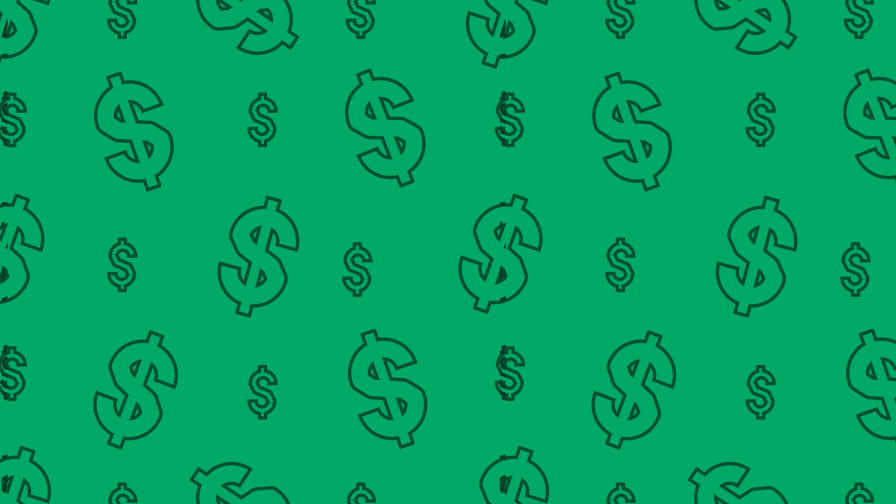
Write a WebGL 2 fragment shader that draws this pattern.

```glsl
#version 300 es
precision highp float;

uniform vec2 u_resolution;
out vec4 fragColor;

const float CANVAS_HEIGHT = 432.0;
const float TILE = 427.0;
const float HALF_STROKE = 1.45;
const vec3 GREEN = vec3(0.0, 0.66, 0.40);
const vec3 INK = vec3(0.0, 0.31, 0.18);
const vec3 OVERPRINT = vec3(0.0, 0.24, 0.14);

// Offset from the grid (x, y) and clockwise tilt of each large sign
const vec3 LARGE_JITTER[8] = vec3[8](
  vec3(8.0, 7.0, 0.31), vec3(-4.0, 8.0, -0.98),
  vec3(8.0, 6.0, -0.34), vec3(10.0, 3.0, -0.37),
  vec3(2.0, 4.0, 0.34), vec3(8.0, 6.5, 0.26),
  vec3(9.5, 14.0, 0.36), vec3(12.0, 13.0, -0.33));

// Offset from the grid of each small sign
const vec2 SMALL_JITTER[8] = vec2[8](
  vec2(-2.0, 10.0), vec2(-11.0, 10.0),
  vec2(10.0, -4.0), vec2(11.5, -4.0),
  vec2(-2.0, 13.5), vec2(-14.0, 17.5),
  vec2(10.0, 0.0), vec2(11.5, 16.0));

float segment(vec2 p, vec2 a, vec2 b) {
  vec2 ab = b - a;
  return length(p - a - ab * clamp(dot(p - a, ab) / dot(ab, ab), 0.0, 1.0));
}

float box(vec2 p, vec2 halfSize) {
  vec2 d = abs(p) - halfSize;
  return length(max(d, 0.0)) + min(max(d.x, d.y), 0.0);
}

// Half of the S: a bowl with a flat end, then a bend into the spine
float halfS(vec2 p, vec2 center, float radius, float weight) {
  vec2 q = p - center;
  float bowl = max(abs(length(q) - radius) - weight, -q.y);
  vec2 elbow = radius * vec2(-0.6, 0.25);
  float bend = segment(p, center - vec2(radius, 0.0), elbow);
  float spine = segment(p, elbow, -elbow);
  return min(bowl, min(bend, spine) - weight);
}

// Bar spans |y| from barRange.x to barRange.y
float dollar(vec2 p, vec2 center, float radius, float weight,
             float barHalfWidth, vec2 barRange) {
  float s = min(halfS(p, center, radius, weight),
                halfS(-p, center, radius, weight));
  float middle = 0.5 * (barRange.x + barRange.y);
  vec2 barSize = vec2(barHalfWidth, 0.5 * (barRange.y - barRange.x));
  return min(s, box(vec2(p.x, abs(p.y) - middle), barSize));
}

vec2 wrapTile(vec2 p) {
  return mod(p + 0.5 * TILE, TILE) - 0.5 * TILE;
}

vec2 toUpright(vec2 p, float tilt) {
  float c = cos(tilt), s = sin(tilt);
  return vec2(c * p.x + s * p.y, s * p.x - c * p.y);
}

// Distance to the nearest outline; y runs downward
float signOutlines(vec2 p) {
  float nearest = 1e3;
  for (int i = 0; i < 8; i++) {
    float row = float(i / 2);
    float column = float(i % 2);
    float stagger = 0.5 * mod(row, 2.0);
    vec2 cell = TILE * vec2(0.5, 0.25);
    vec2 largeAt = cell * vec2(column + stagger, row) + LARGE_JITTER[i].xy;
    vec2 smallAt = cell * vec2(column + 0.5 - stagger, row) + SMALL_JITTER[i];

    vec2 q = toUpright(wrapTile(p - largeAt), LARGE_JITTER[i].z);
    float large = dollar(q, vec2(1.0, 14.0), 20.5, 8.5, 5.5, vec2(0.0, 51.0));
    q = toUpright(wrapTile(p - smallAt), 0.0);
    float small = dollar(q, vec2(0.5, 7.5), 8.0, 3.0, 2.6, vec2(15.0, 22.0));
    nearest = min(nearest, min(abs(large), abs(small)));
  }
  return nearest;
}

float stroke(float d, float halfWidth, float pixel) {
  return 1.0 - smoothstep(-0.75 * pixel, 0.75 * pixel, d - halfWidth);
}

void main() {
  float pixel = CANVAS_HEIGHT / u_resolution.y;
  vec2 p = gl_FragCoord.xy * pixel;
  p.y = CANVAS_HEIGHT - p.y;

  float ink = stroke(signOutlines(p), HALF_STROKE, pixel);
  vec3 color = mix(GREEN, INK, ink);

  // Slipped second print along the vertical tile seam
  float seamDistance = abs(wrapTile(p - vec2(4.0, 0.0)).x);
  float seam = stroke(seamDistance, 2.5, pixel);
  float slipped = stroke(signOutlines(p + vec2(3.0, 1.0)), HALF_STROKE, pixel);
  color = mix(color, OVERPRINT, seam * slipped);

  fragColor = vec4(color, 1.0);
}
```
